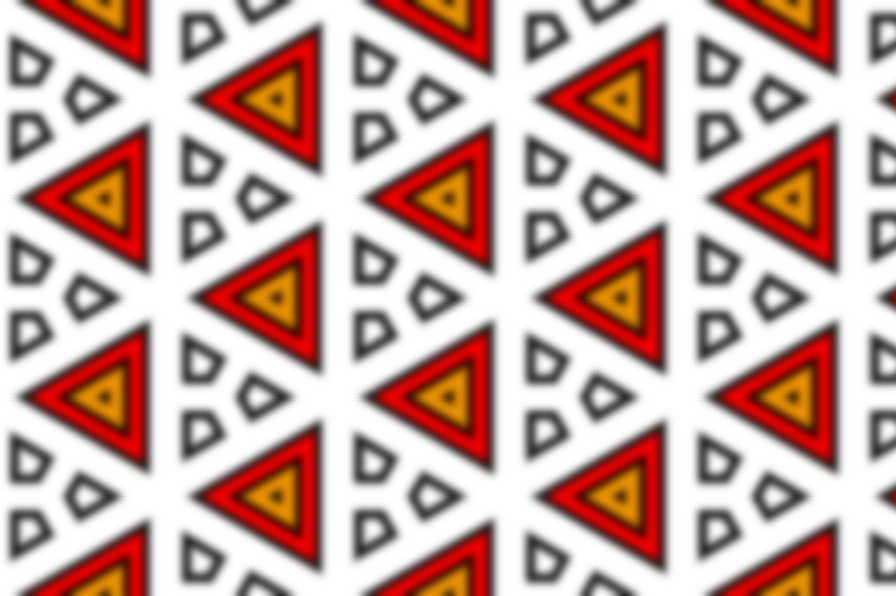
Write a Shadertoy shader that draws this pattern.

```glsl
// Soft triangular tiling: nested red and orange triangles pointing left alternate
// with white triangles pointing right, each holding three outlined kites.
// Half-plane distances on a staggered lattice draw it; a Gaussian sum softens it.

const float SQRT3 = 1.7320508;

// Offset from the nearest point of a triangular lattice of unit pitch
vec2 nearestCell(vec2 p) {
    vec2 period = vec2(SQRT3, 1.0);
    vec2 a = p - period * floor(p / period + 0.5);
    vec2 b = p - period * (floor(p / period) + 0.5);
    return dot(a, a) < dot(b, b) ? a : b;
}

// Inradius of the left-pointing equilateral triangle passing through p
float triangleRadius(vec2 p) {
    return max(p.x, 0.5 * (SQRT3 * abs(p.y) - p.x));
}

// Distance to the three spokes running from the centre to the edge midpoints
float spokeDistance(vec2 p) {
    p.y = abs(p.y);
    float slanted = 0.5 * (SQRT3 * p.x + p.y);
    return slanted < 0.0 ? -slanted : min(slanted, p.y);
}

// Smooth coverage of the region where d is negative
float cover(float d, float edge) {
    return 1.0 - smoothstep(-edge, edge, d);
}

vec3 tiling(vec2 p, float edge) {
    vec3 ink = vec3(0.07, 0.06, 0.06);
    vec3 brown = vec3(0.07, 0.01, 0.0);
    vec3 color = vec3(1.0);

    // Kites: a right-pointing triangle cut apart along its spokes
    vec2 q = nearestCell(p + vec2(0.5 / SQRT3, 0.5));
    q.x = -q.x;
    float kite = max(triangleRadius(q) - 0.189, 0.068 - spokeDistance(q));
    color = mix(color, ink, cover(kite, edge) - cover(kite + 0.045, edge));

    // Nested triangles, from the outline to the central dot
    float r = triangleRadius(nearestCell(p));
    color = mix(color, ink, cover(r - 0.226, edge));
    color = mix(color, vec3(0.96, 0.0, 0.0), cover(r - 0.188, edge));
    color = mix(color, brown, cover(r - 0.1235, edge));
    color = mix(color, vec3(0.92, 0.58, 0.02), cover(r - 0.091, edge));
    return mix(color, brown, cover(r - 0.023, edge));
}

void mainImage(out vec4 fragColor, in vec2 fragCoord) {
    // Three tiles fit the canvas height
    vec2 p = 3.0 * (fragCoord - 0.5 * iResolution.xy) / iResolution.y;
    p -= vec2(0.006, 0.5);
    float edge = max(0.012, 4.5 / iResolution.y);

    // Gaussian softening, with a spread given in tile units
    vec3 sum = vec3(0.0);
    float total = 0.0;
    for (int j = -3; j <= 3; j++) {
        for (int i = -3; i <= 3; i++) {
            vec2 tap = 0.8 * vec2(i, j);
            float weight = exp(-0.5 * dot(tap, tap));
            sum += weight * tiling(p + 0.020 * tap, edge);
            total += weight;
        }
    }
    fragColor = vec4(sum / total, 1.0);
}
```
